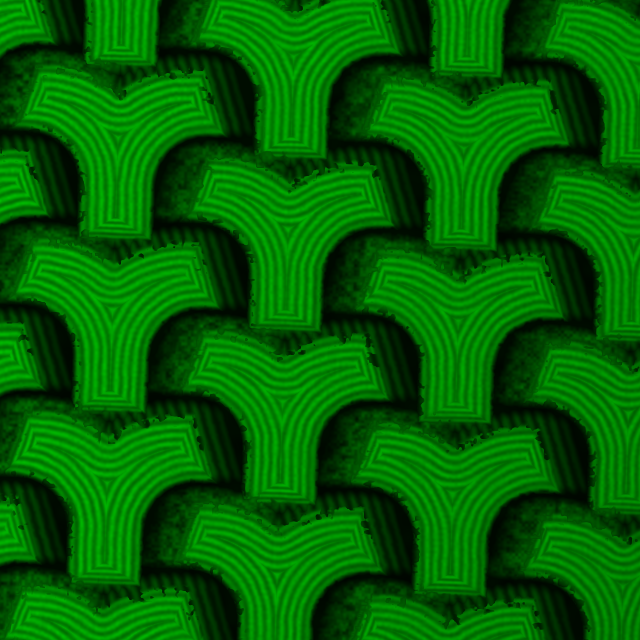
Reproduce this pattern procedurally as a WebGL 2 fragment shader.

```glsl
#version 300 es
precision highp float;
// Interlocking green Y-shaped tiles with concentric ridges, worn rims and sunken dark flanks.

#define PITCH 0.2702               // column and row spacing, in canvas heights
#define ANCHOR vec2(0.4453, 0.4818) // foot of one stem
#define TILT 0.032                 // lattice rotation in radians
#define STEM 0.215                 // half width of the stem
#define ARM_BASE 0.617             // height of the underside of the arms
#define FILLET 0.30                // radius between stem and arm
#define RIDGE 0.0515               // spacing of the ridges
#define WEAR 0.065                 // depth of the chipped rim
#define GROOVE_GREEN 0.44
#define RIDGE_GREEN 0.69
#define FLANK_GREEN 0.25

uniform vec2 u_resolution;
out vec4 fragColor;

const float TAU = 6.28318;
const vec2 CROWN = vec2(0.424, 0.289);  // centre of the arc over each arm
const float CROWN_RADIUS = 0.723;

float hash(vec2 p) {
    return fract(sin(dot(p, vec2(127.1, 311.7))) * 43758.5453);
}

float noise(vec2 p) {
    vec2 i = floor(p), f = fract(p);
    f = f * f * (3.0 - 2.0 * f);
    return mix(mix(hash(i), hash(i + vec2(1, 0)), f.x),
               mix(hash(i + vec2(0, 1)), hash(i + vec2(1, 1)), f.x), f.y);
}

// Depth inside the two arcs on top, rounded around the notch between them.
float topDepth(vec2 m) {
    vec2 fromCrown = m - CROWN;
    float reach = length(fromCrown);
    float rimX = CROWN.x + CROWN_RADIUS * fromCrown.x / max(reach, 1e-4);
    float notchY = CROWN.y + sqrt(CROWN_RADIUS * CROWN_RADIUS - CROWN.x * CROWN.x);
    bool nearNotch = rimX < 0.0 && reach < CROWN_RADIUS;
    return nearNotch ? length(m - vec2(0.0, notchY)) : CROWN_RADIUS - reach;
}

// Depth inside the stem side, the fillet and the underside of the arm.
float sideDepth(vec2 m) {
    vec2 k = vec2(STEM + FILLET - m.x, m.y - ARM_BASE + FILLET);
    return length(max(k, 0.0)) + min(max(k.x, k.y), 0.0) - FILLET;
}

// Green level of one tile; q has its origin at the foot of the stem.
float tileLevel(vec2 q, vec2 id) {
    vec2 m = vec2(abs(q.x), q.y);
    vec2 seed = q + id * vec2(7.31, 5.17);
    float top = topDepth(m);
    float side = sideDepth(m);
    float end = 0.786 - dot(m, vec2(0.95, 0.312));
    float foot = q.y;
    float fine = noise(seed * 58.0);
    float blotch = 0.6 * noise(seed * 27.0) + 0.4 * fine;
    float leftness = smoothstep(0.03, -0.1, q.x);

    // Flanks: striped on the right, mottled on the left
    float flank = min(min(side, top + 0.075), min(end + 0.19, foot + 0.06));
    float stripes = 0.72 + 0.28 * cos(TAU * (end + 0.012 * blotch) / 0.065);
    float texture_ = mix(stripes, 0.35 + 1.25 * blotch, leftness);
    float fall = mix(0.45, 1.15, smoothstep(-0.18, 0.0, min(end, top + 0.03)));
    float level = FLANK_GREEN * texture_ * fall * smoothstep(-0.035, 0.06, flank);

    // Raised face with a chipped rim
    float depth = min(min(side, top), min(end, foot));
    float topRim = smoothstep(0.04, -0.02, top - side);
    float wear = mix(0.15, 1.0, max(topRim, 0.75 * leftness));
    float chips = WEAR * wear * smoothstep(0.42, 0.78, blotch);
    float softness = mix(0.022, 0.06, leftness * smoothstep(0.16, 0.0, end));
    float face = smoothstep(-0.014, softness, depth - chips);

    // Ridges follow the outline
    float contour = min(min(side, top), min(1.4 * end, 1.6 * foot));
    contour += 0.009 * (noise(seed * 13.0) - 0.5);
    float ridge = 0.5 - 0.5 * cos(TAU * contour / RIDGE);
    ridge = mix(0.5, ridge, 0.65 + 0.35 * noise(seed * 9.0 + 4.0));
    float faceLevel = mix(GROOVE_GREEN, RIDGE_GREEN, ridge);
    faceLevel *= 0.94 + 0.1 * fine;
    faceLevel *= mix(0.72, 1.0, smoothstep(0.0, 0.09, depth));
    return mix(level, faceLevel, face);
}

void main() {
    vec2 uv = gl_FragCoord.xy / u_resolution.y;
    vec2 p = (uv - ANCHOR) / PITCH;
    float c = cos(TILT), s = sin(TILT);
    p = vec2(c * p.x - s * p.y, s * p.x + c * p.y);

    // Brightest of the nearby tiles; odd columns sit half a row higher
    float green = 0.025 + 0.03 * noise(p * 12.0);
    for (int i = -1; i <= 1; i++) {
        float column = floor(p.x + 0.5) + float(i);
        float stagger = 0.5 * mod(column, 2.0);
        float row = floor(p.y - stagger);
        for (int j = -1; j <= 1; j++) {
            vec2 id = vec2(column, row + float(j));
            green = max(green, tileLevel(p - id - vec2(0.0, stagger), id));
        }
    }

    // Light fades toward the lower right
    green *= 1.04 - 0.2 * uv.x * (1.0 - 0.6 * uv.y);
    fragColor = vec4(0.0, green, 0.0, 1.0);
}
```
